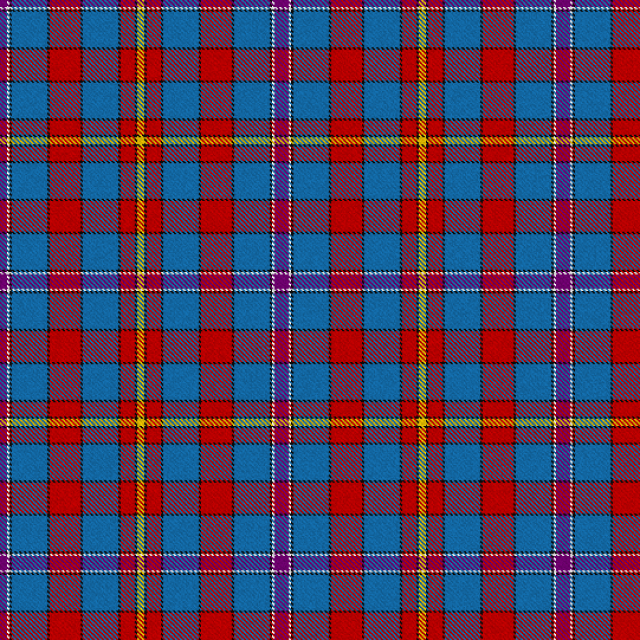
Reproduce this pattern procedurally as a Shadertoy shader.

```glsl
const float THREADS_ACROSS = 541.0;  // threads along the canvas height
const float SETT_THREADS = 238.0;    // threads in one mirrored repeat
const float TWILL_PERIOD = 4.0;      // two threads over, two under
const float RIB_SHADE = 0.04;        // light and dark of the twill ribs
const float WEAR = 0.10;             // brightness spread between crossings
const int SAMPLES = 4;               // antialiasing grid per pixel side

const vec3 BLUE   = vec3(0.07, 0.40, 0.63);
const vec3 RED    = vec3(0.71, 0.00, 0.00);
const vec3 BLACK  = vec3(0.04, 0.04, 0.04);
const vec3 PURPLE = vec3(0.42, 0.00, 0.42);
const vec3 YELLOW = vec3(0.84, 0.70, 0.00);
const vec3 WHITE  = vec3(0.86, 0.86, 0.86);

// Half sett, from the purple pivot to the yellow pivot
const int STRIPES = 12;
const float STRIPE_WIDTH[STRIPES] = float[](
    6.0, 2.0, 2.0, 30.0, 2.0, 26.0, 2.0, 30.0, 2.0, 12.0, 2.0, 3.0);
const vec3 STRIPE_COLOR[STRIPES] = vec3[](
    PURPLE, WHITE, BLACK, BLUE, BLACK, RED,
    BLACK, BLUE, BLACK, RED, BLACK, YELLOW);

float hash(vec2 p) {
    vec3 q = fract(p.xyx * 0.1031);
    q += dot(q, q.yzx + 33.33);
    return fract((q.x + q.y) * q.z);
}

// Colour of a thread, mirrored about both pivots
vec3 threadColor(float thread) {
    float t = mod(thread + 0.5, SETT_THREADS);
    float fromPivot = min(t, SETT_THREADS - t);
    float edge = 0.0;
    for (int i = 0; i < STRIPES; i++) {
        edge += STRIPE_WIDTH[i];
        if (fromPivot < edge) return STRIPE_COLOR[i];
    }
    return YELLOW;
}

// Visible thread at a crossing of warp and weft
vec3 weave(vec2 position) {
    vec2 thread = floor(position);
    float twill = mod(thread.x - thread.y, TWILL_PERIOD);
    bool warpOnTop = twill < 0.5 * TWILL_PERIOD;
    vec3 color = threadColor(warpOnTop ? thread.x : thread.y);

    // Ribs and uneven yarn
    float rib = warpOnTop ? RIB_SHADE : -RIB_SHADE;
    float yarn = WEAR * (2.0 * hash(thread) - 1.0);
    return color * (1.0 + rib + yarn);
}

void mainImage(out vec4 fragColor, in vec2 fragCoord) {
    vec3 sum = vec3(0.0);
    for (int j = 0; j < SAMPLES; j++) {
        for (int i = 0; i < SAMPLES; i++) {
            vec2 offset = (vec2(i, j) + 0.5) / float(SAMPLES) - 0.5;
            vec2 uv = (fragCoord + offset) / iResolution.y;
            // Setts start at the upper left corner
            sum += weave(vec2(uv.x, 1.0 - uv.y) * THREADS_ACROSS);
        }
    }
    fragColor = vec4(sum / float(SAMPLES * SAMPLES), 1.0);
}
```
